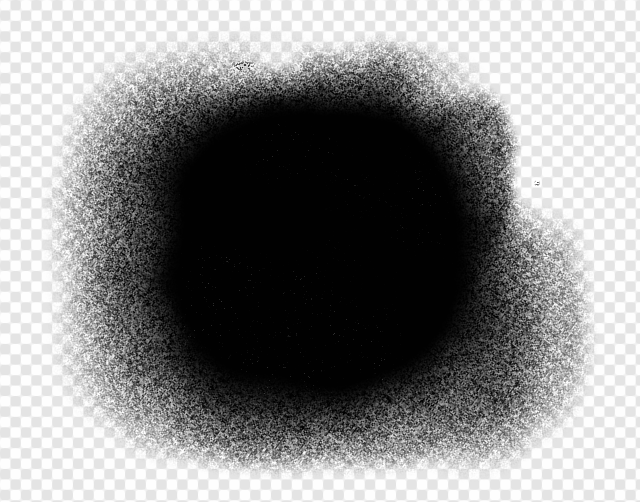
A WebGL 1 fragment shader for this background:

```glsl
precision highp float;
uniform vec2 u_resolution;

float hash(vec2 p) {
  vec3 q = fract(vec3(p.xyx) * 0.1031);
  q += dot(q, q.yzx + 33.33);
  return fract((q.x + q.y) * q.z);
}

float noise(vec2 p) {
  vec2 i = floor(p), f = fract(p);
  f = f * f * (3.0 - 2.0 * f);
  return mix(mix(hash(i), hash(i + vec2(1.0, 0.0)), f.x),
             mix(hash(i + vec2(0.0, 1.0)), hash(i + 1.0), f.x), f.y);
}

float fbm(vec2 p) {
  float sum = 0.0, amp = 0.5;
  for (int i = 0; i < 4; i++) {
    sum += amp * noise(p);
    p = p * 2.03 + 17.0;
    amp *= 0.5;
  }
  return sum;
}

// Soft squarish ellipse: 1 inside, 0 outside
float puff(vec2 p, vec2 center, vec2 radius, float softness) {
  vec2 q = abs(p - center) / radius;
  float edge = pow(pow(q.x, 2.6) + pow(q.y, 2.6), 1.0 / 2.6) - 1.0;
  return 1.0 - smoothstep(-softness, softness, edge * min(radius.x, radius.y));
}

// Share of the paper covered by ink around the point
float inkDensity(vec2 p) {
  p += 0.045 * (vec2(fbm(p * 9.0), fbm(p * 9.0 + 40.0)) - 0.47);
  float bare = 1.0 - 0.70 * puff(p, vec2(0.475, 0.50), vec2(0.305, 0.345), 0.095);
  bare *= 1.0 - 0.45 * puff(p, vec2(0.72, 0.82), vec2(0.15, 0.065), 0.05);
  bare *= 1.0 - 0.55 * puff(p, vec2(0.645, 0.165), vec2(0.26, 0.07), 0.05);
  // Gap in the upper rim
  bare = mix(bare, 1.0, 0.85 * puff(p, vec2(0.555, 0.88), vec2(0.05, 0.055), 0.045));
  // Right-hand lobes
  bare *= 1.0 - 0.58 * puff(p, vec2(0.93, 0.65), vec2(0.095, 0.16), 0.02);
  bare *= 1.0 - 0.57 * puff(p, vec2(0.93, 0.35), vec2(0.13, 0.215), 0.06);
  bare *= 1.0 - 0.30 * puff(p, vec2(1.04, 0.35), vec2(0.12, 0.20), 0.035);
  // Solid core
  bare *= 1.0 - puff(p, vec2(0.637, 0.505), vec2(0.336, 0.322), 0.06);
  return 1.0 - bare;
}

void main() {
  vec2 p = gl_FragCoord.xy / u_resolution.y;

  // Checkerboard counted from the upper left
  vec2 cell = vec2(p.x, 1.0 - p.y) / 0.02076;
  float pixel = 1.0 / (0.02076 * u_resolution.y);
  float wave = sin(3.14159 * cell.x) * sin(3.14159 * cell.y);
  float checker = clamp(wave / (3.14159 * pixel) + 0.5, 0.0, 1.0);
  vec3 color = mix(vec3(0.894), vec3(0.996), checker);

  // Fine sprayed grain, strongest where the ink is half dense
  float density = inkDensity(p);
  vec2 turned = mat2(0.8, 0.6, -0.6, 0.8) * p + 3.0;
  float grain = 0.8 * noise(turned * 400.0) + 0.2 * noise(turned * 190.0) - 0.5;
  float ink = density + 3.7 * grain * density * (1.0 - density);
  ink = clamp(ink, 0.0, 1.0);

  // Rare faint pinholes in the solid ink
  float pinhole = smoothstep(0.90, 1.0, noise(turned * 380.0 + 150.0));
  pinhole *= smoothstep(0.4, 0.7, fbm(p * 7.0 + 5.0));
  color = mix(color, vec3(0.004 + 0.2 * pinhole), ink);

  // Stray flecks
  float fleck = puff(p, vec2(0.485, 0.868), vec2(0.018, 0.008), 0.006);
  fleck += puff(p, vec2(1.07, 0.635), vec2(0.004), 0.003);
  color *= 1.0 - 0.7 * clamp(fleck, 0.0, 1.0) * step(0.05, grain);
  gl_FragColor = vec4(color, 1.0);
}
```
